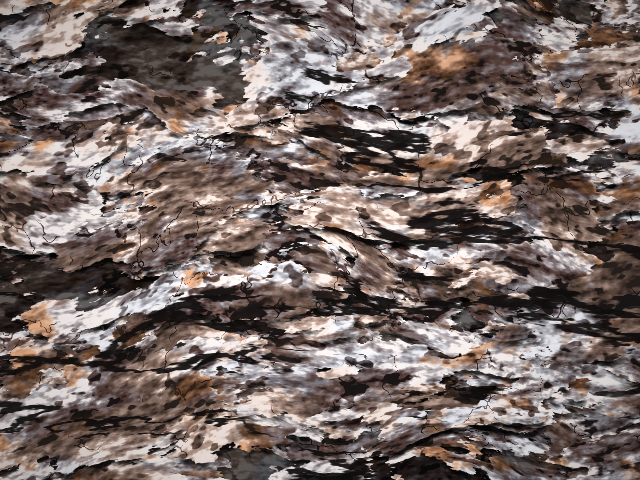
Reproduce this texture procedurally as a Shadertoy shader.

```glsl
const vec3 DARK   = vec3(0.10, 0.08, 0.08);
const vec3 BROWN  = vec3(0.33, 0.24, 0.22);
const vec3 GREY   = vec3(0.47, 0.42, 0.43);
const vec3 SILVER = vec3(0.68, 0.65, 0.66);
const vec3 PALE   = vec3(0.95, 0.92, 0.91);
const vec3 TAN    = vec3(0.70, 0.56, 0.48);
const vec3 RUST   = vec3(0.62, 0.38, 0.21);
const vec3 BLUISH = vec3(0.66, 0.71, 0.78);
const int LAYERS = 6;

float hash(vec2 p) {
    vec3 q = fract(vec3(p.xyx) * 0.1031);
    q += dot(q, q.yzx + 33.33);
    return fract((q.x + q.y) * q.z);
}

float noise(vec2 p) {
    vec2 i = floor(p), f = fract(p);
    f = f * f * (3.0 - 2.0 * f);
    return mix(mix(hash(i), hash(i + vec2(1, 0)), f.x),
               mix(hash(i + vec2(0, 1)), hash(i + vec2(1, 1)), f.x), f.y);
}

float fbm(vec2 p, int octaves) {
    float sum = 0.0, amp = 0.5, total = 0.0;
    for (int i = 0; i < octaves; i++) {
        sum += amp * noise(p);
        total += amp;
        amp *= 0.57;
        p = mat2(1.92, 0.56, -0.56, 1.92) * p + 17.3;
    }
    return sum / total;
}

// Difference of the two nearest cell distances: zero on cell borders
float cellBorder(vec2 p) {
    vec2 cell = floor(p);
    float near = 9.0, second = 9.0;
    for (int y = -1; y <= 1; y++)
    for (int x = -1; x <= 1; x++) {
        vec2 c = cell + vec2(x, y);
        float d = length(c + vec2(hash(c), hash(c + 57.0)) - p);
        second = min(second, max(near, d));
        near = min(near, d);
    }
    return second - near;
}

// Positive inside the ragged, sideways-stretched flakes of one layer
float flakeField(vec2 p, float seed) {
    return fbm(p * vec2(2.9, 7.4) + seed, 7) - 0.525;
}

vec3 barkRamp(float t) {
    vec3 c = mix(DARK, BROWN, smoothstep(0.02, 0.27, t));
    c = mix(c, GREY, smoothstep(0.27, 0.48, t));
    c = mix(c, SILVER, smoothstep(0.48, 0.68, t));
    return mix(c, PALE, smoothstep(0.66, 0.86, t));
}

// Fibrous brown wood under a partly peeled pale crust
vec3 barkSurface(vec2 p, float seed, float rim) {
    float patches = fbm(p * vec2(6.5, 15.0) + seed * 1.7, 7);
    float crust = smoothstep(0.43, 0.57, patches + 0.07 * rim);
    float fibre = fbm(p * vec2(26.0, 84.0) + seed, 3) - 0.5;
    float grit = noise(p * vec2(130.0, 190.0) + seed) - 0.5;
    vec2 reliefPos = p * vec2(32.0, 54.0) + seed;
    float relief = fbm(reliefPos, 4) - fbm(reliefPos + vec2(-0.2, 0.45), 4);
    float tone = mix(0.29, 0.75, crust) + 0.12 * (hash(vec2(seed, 3.0)) - 0.5);
    tone += fibre * 0.75 + grit * 0.16 + relief * 0.62 + 0.06 * rim;

    // Dark pits, and hairline cracks that break off
    float pit = smoothstep(0.62, 0.70, fbm(p * vec2(24.0, 46.0) + seed + 3.0, 3));
    vec2 bend = vec2(fbm(p * 18.0, 4), fbm(p * 18.0 + 40.0, 4));
    float border = cellBorder(p * vec2(8.0, 10.0) + bend * 1.1 + seed);
    float crackArea = smoothstep(0.50, 0.60, fbm(p * 11.0 + seed + 9.0, 3));
    float crack = crackArea * (1.0 - smoothstep(0.005, 0.045, border));
    tone -= 0.45 * pit + 0.5 * crack;

    // Warm stains and cool lichen tints
    vec3 c = barkRamp(tone);
    float warm = smoothstep(0.49, 0.60, fbm(p * vec2(6.0, 11.0) + seed + 23.0, 5));
    float rust = smoothstep(0.61, 0.72, fbm(p * vec2(12.0, 18.0) + seed + 61.0, 5));
    float cool = smoothstep(0.52, 0.64, fbm(p * vec2(6.0, 9.0) + seed + 83.0, 5));
    float light = clamp(tone, 0.0, 1.0);
    float midtone = 1.0 - 0.75 * smoothstep(0.66, 0.90, tone);
    c = mix(c, TAN * (0.25 + 1.1 * light), 0.7 * warm * midtone);
    c = mix(c, RUST * (0.35 + 1.1 * light), 0.6 * rust);
    return mix(c, BLUISH * (0.15 + 1.15 * light), 0.35 * cool * (1.0 - warm));
}

void mainImage(out vec4 fragColor, in vec2 fragCoord) {
    vec2 p = fragCoord / iResolution.y;
    vec2 fromCentre = fragCoord / iResolution.xy - 0.5;

    // Bend the horizontal grain gently
    vec2 q = p;
    q.y += 0.13 * (fbm(p * vec2(2.2, 2.6) + 5.0, 2) - 0.5);
    q.x += 0.06 * (fbm(p * vec2(4.0, 5.0) + 31.0, 2) - 0.5);

    // Stack overlapping flakes, each shading what lies beneath
    vec3 col = barkSurface(q, 4.0, 0.0) * 0.4;
    for (int i = 0; i < LAYERS; i++) {
        float seed = 11.7 * float(i + 1);
        float tilt = 0.5 * (hash(vec2(seed, 7.0)) - 0.5);
        vec2 s = q + vec2(0.0, q.x * tilt);
        float field = flakeField(s, seed);
        float shade = smoothstep(-0.005, 0.065, flakeField(s + vec2(-0.003, 0.015), seed));
        float edge = max(fwidth(field) * 0.6, 0.001);
        float rim = exp(-max(field, 0.0) * 26.0);
        col *= 1.0 - 0.8 * shade;
        col = mix(col, barkSurface(s, seed, rim), smoothstep(-edge, edge, field));
    }

    // Long ragged crevices
    float ridge = abs(fbm(q * vec2(1.7, 7.0) + 71.0, 7) - 0.5);
    float width = 0.026 * smoothstep(0.44, 0.64, fbm(q * vec2(3.0, 6.0) + 13.0, 4));
    float crevice = 1.0 - smoothstep(width * 0.5, width + 0.006, ridge);
    col = mix(col, DARK * 0.6, 0.92 * crevice * smoothstep(0.0, 0.008, width));

    // Bright middle, darker corners
    col *= 1.1 - 0.7 * dot(fromCentre, fromCentre);
    fragColor = vec4(clamp(col, 0.0, 1.0), 1.0);
}
```
